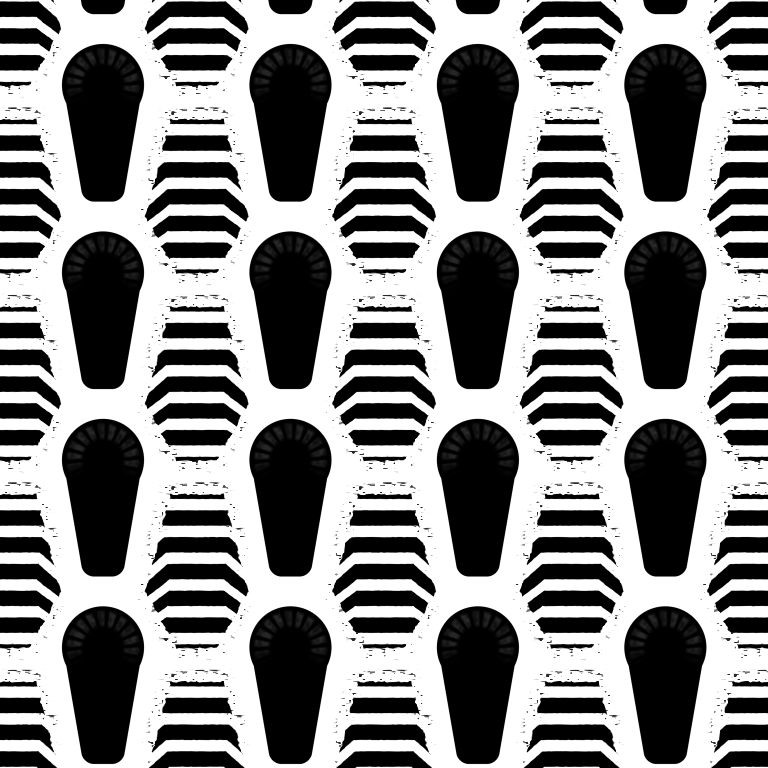
Write a WebGL 2 fragment shader that draws this pattern.

```glsl
#version 300 es
precision highp float;
// Black tapered pegs alternating with striped, bent-bar hexagons on white, lightly worn.

#define REPEATS 4.097              // tiles across and down the canvas
#define ORIGIN vec2(0.5495, 0.4535) // first peg head, in tiles from the top left
#define HEAD_RADIUS 0.219
#define PEG_LENGTH 0.622
#define BARS 7.0                   // bar pitches per tile
#define BAR_DUTY 0.575             // black part of each pitch
#define BAR_START 0.269
#define BEND 0.8                   // slope of the drooping bar ends
#define ROUGHNESS 0.012
#define WEAR 0.85                  // strength of the flecks
#define RIB_TONE 0.17

uniform vec2 u_resolution;
out vec4 fragColor;

float hash(vec2 p) {
  vec3 h = fract(vec3(p.xyx) * 0.1031);
  h += dot(h, h.yzx + 33.33);
  return fract((h.x + h.y) * h.z);
}

float noise(vec2 p) {
  vec2 i = floor(p), f = fract(p);
  f = f * f * (3.0 - 2.0 * f);
  return mix(mix(hash(i), hash(i + vec2(1, 0)), f.x),
             mix(hash(i + vec2(0, 1)), hash(i + vec2(1, 1)), f.x), f.y);
}

// Round head joined to a tapering stem with rounded lower corners; y points down.
float pegDistance(vec2 p) {
  const float corner = 0.055;
  float side = (abs(p.x) - (0.2127 - 0.173 * p.y)) * 0.985;
  vec2 d = vec2(side, max(p.y - PEG_LENGTH, -p.y)) + corner;
  float stem = length(max(d, 0.0)) + min(max(d.x, d.y), 0.0) - corner;
  return min(length(p) - HEAD_RADIUS, stem);
}

// Outline that widens slowly, then narrows quickly.
float hexDistance(vec2 p) {
  float upper = 0.142 + 0.25 * (p.y - 0.183);
  float lower = 0.262 - 0.54 * (p.y - 0.72);
  float side = (abs(p.x) - min(upper, lower)) * 0.92;
  return max(side, max(0.183 - p.y, p.y - 1.005));
}

// Horizontal bars whose ends droop beyond a knee.
float barDistance(vec2 p) {
  float knee = 0.142 + 0.12 * abs(p.y - 0.667);
  float drop = BEND * max(abs(p.x) - knee, 0.0);
  float phase = (p.y - drop - BAR_START) * BARS - 0.5 * BAR_DUTY;
  float d = (abs(fract(phase + 0.5) - 0.5) - 0.5 * BAR_DUTY) / BARS;
  return d / (drop > 0.0 ? 1.25 : 1.0);
}

// Faint radial ribs around the top of the head.
float headRibs(vec2 p) {
  float r = length(p);
  float angle = atan(p.x, -p.y);
  float ring = smoothstep(0.10, 0.13, r) * smoothstep(0.205, 0.18, r);
  float spokes = smoothstep(0.25, 0.9, abs(cos(angle * 9.0 + 3.0 * r)));
  float cap = smoothstep(2.2, 1.5, abs(angle));
  return RIB_TONE * ring * cap * spokes * (0.3 + 0.7 * noise(p * 55.0 + 40.0));
}

// Short dark specks along the hexagon edge and in the gap above it.
float flecks(vec2 p, float hex) {
  float speck = smoothstep(0.77, 0.90, noise(p * vec2(55.0, 110.0) + 70.0));
  float patches = smoothstep(0.48, 0.64, noise(p * vec2(15.0, 19.0) + 20.0));
  float rim = smoothstep(0.055, 0.02, abs(hex - 0.015));
  float wisp = smoothstep(0.010, 0.003, abs(p.y - 0.126))
             * smoothstep(0.13, 0.10, abs(p.x))
             * smoothstep(0.5, 0.8, noise(p * vec2(38.0, 90.0) + 11.0));
  return WEAR * max(speck * patches * rim, wisp);
}

void main() {
  vec2 tile = gl_FragCoord.xy / u_resolution.y * REPEATS;
  vec2 q = vec2(tile.x, REPEATS - tile.y) - ORIGIN;
  vec2 pegPoint = vec2(fract(q.x + 0.5) - 0.5, fract(q.y + 0.3) - 0.3);
  vec2 hexPoint = vec2(fract(q.x) - 0.5, fract(q.y - 0.1) + 0.1);
  float soft = 0.7 * REPEATS / u_resolution.y;

  // Shapes, with a slightly ragged edge on the bars
  float peg = pegDistance(pegPoint);
  float hex = hexDistance(hexPoint);
  float ragged = ROUGHNESS * (noise(hexPoint * 65.0 + 50.0) - 0.5);
  float bars = max(hex + ragged, barDistance(hexPoint) + 0.2 * ragged);
  float pegInk = smoothstep(soft, -soft, peg);
  float barInk = smoothstep(soft, -soft, bars);

  // Ink on white
  float ink = max(barInk, flecks(hexPoint, hex));
  float tone = mix(1.0 - ink, headRibs(pegPoint), pegInk);
  fragColor = vec4(vec3(tone), 1.0);
}
```
